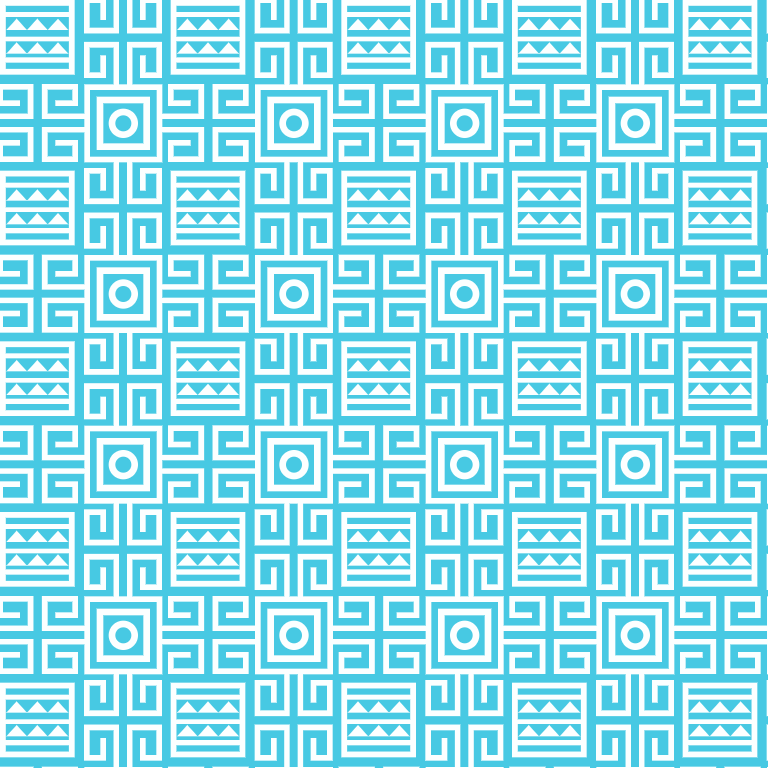
A WebGL 1 fragment shader for this pattern:

```glsl
precision highp float;
// Seamless white-on-cyan tiling of Greek keys, ringed squares and zigzag panels.

uniform vec2 u_resolution;

const float REPEATS = 4.5;   // repeats across the canvas
const float CELL = 256.0;    // design units per repeat
const vec3 CYAN = vec3(0.28, 0.79, 0.89);
const vec3 WHITE = vec3(0.99, 1.0, 1.0);

// Signed distance to the axis-aligned box spanning lo..hi.
float rect(vec2 p, vec2 lo, vec2 hi) {
  vec2 d = abs(p - 0.5 * (lo + hi)) - 0.5 * (hi - lo);
  return max(d.x, d.y);
}

float square(vec2 p, float halfSize) {
  return rect(p, vec2(-halfSize), vec2(halfSize));
}

// Offset from the nearest copy of a motif centre.
vec2 nearest(vec2 p, vec2 centre) {
  return mod(p - centre + 0.5 * CELL, CELL) - 0.5 * CELL;
}

// Nested square frames around a ring.
float ringedSquare(vec2 p) {
  float outer = max(square(p, 58.5), -square(p, 50.0));
  float inner = max(square(p, 40.0), -square(p, 30.0));
  float ring = abs(length(p) - 17.0) - 5.0;
  return min(min(outer, inner), ring);
}

// Four mirrored square spirals, with arms running along x.
float greekKeys(vec2 p) {
  vec2 q = abs(p);
  float d = rect(q, vec2(6.3, 6.0), vec2(72.0, 14.2));
  d = min(d, rect(q, vec2(6.3, 6.0), vec2(15.0, 58.5)));
  d = min(d, rect(q, vec2(6.3, 50.0), vec2(60.5, 58.5)));
  d = min(d, rect(q, vec2(52.0, 25.5), vec2(60.5, 58.5)));
  return min(d, rect(q, vec2(26.5, 25.5), vec2(60.5, 34.0)));
}

// Row of three triangles hanging below the apex height (y points down).
float triangleRow(vec2 p, float apex) {
  const float WIDTH = 31.0;
  const float HEIGHT = 17.0;
  float x = abs(mod(p.x + 0.5 * WIDTH, WIDTH) - 0.5 * WIDTH);
  float y = p.y - apex;
  float slope = (x - y * 0.5 * WIDTH / HEIGHT) * 0.74;
  return max(max(slope, y - HEIGHT), abs(p.x) - 1.5 * WIDTH);
}

float stripe(vec2 p, float top, float bottom) {
  return rect(p, vec2(-50.0, top), vec2(50.0, bottom));
}

// Framed panel with three stripes and two triangle rows.
float zigzagPanel(vec2 p) {
  float d = max(square(p, 56.0), -square(p, 47.3));
  d = min(d, stripe(p, -38.0, -30.5));
  d = min(d, stripe(p, -1.0, 6.0));
  d = min(d, stripe(p, 30.0, 38.0));
  d = min(d, triangleRow(p, -28.0));
  return min(d, triangleRow(p, 7.5));
}

void main() {
  vec2 uv = gl_FragCoord.xy / u_resolution.y;
  vec2 p = vec2(uv.x, 1.0 - uv.y) * REPEATS * CELL;
  float pixel = REPEATS * CELL / u_resolution.y;

  // Motifs alternate in a two by two arrangement.
  float d = zigzagPanel(nearest(p, vec2(56.0)));
  d = min(d, ringedSquare(nearest(p, vec2(185.0))));
  d = min(d, greekKeys(nearest(p, vec2(56.5, 184.5))));
  d = min(d, greekKeys(nearest(p, vec2(184.5, 56.5)).yx));

  float ink = clamp(0.5 - d / pixel, 0.0, 1.0);
  gl_FragColor = vec4(mix(CYAN, WHITE, ink), 1.0);
}
```
